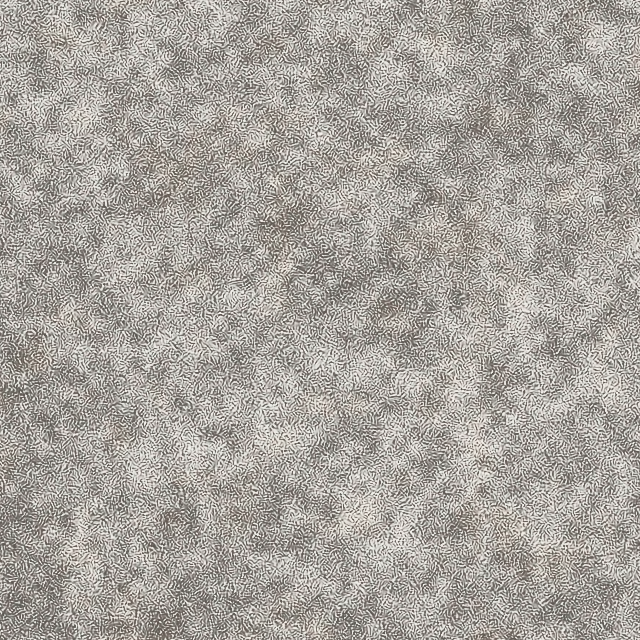
Reproduce this texture procedurally as a Shadertoy shader.

```glsl
const vec3 DARK_STONE = vec3(0.44, 0.42, 0.40);
const vec3 LIGHT_STONE = vec3(0.92, 0.91, 0.89);
const vec3 WARM_TINT = vec3(0.012, 0.0, -0.014);
const vec3 ROSE_TINT = vec3(0.035, -0.020, -0.005);

const float GRAIN_CELLS = 110.0;     // grain cells across the canvas
const int STROKES_PER_CELL = 4;
const float COARSE_FREQUENCY = 0.8;  // stripes per cell
const float FINE_FREQUENCY = 2.3;
const float STROKE_RADIUS = 0.30;    // fade radius in cells
const float GRAIN_CONTRAST = 1.15;
const float PATCH_SCALE = 8.0;
const float PATCH_CONTRAST = 1.0;
const float MOTTLE_SCALE = 46.0;
const float MOTTLE_CONTRAST = 2.1;
const float MEAN_TONE = 0.45;
const float TONE_RANGE = 0.65;       // limit of the tone to either side
const float TINT_SCALE = 16.0;
const float TAU = 6.2831853;

float hash(vec2 p) {
    return fract(sin(dot(p, vec2(127.1, 311.7))) * 43758.5453);
}

float valueNoise(vec2 p) {
    vec2 cell = floor(p);
    vec2 f = fract(p);
    f = f * f * (3.0 - 2.0 * f);
    float low = mix(hash(cell), hash(cell + vec2(1.0, 0.0)), f.x);
    float high = mix(hash(cell + vec2(0.0, 1.0)), hash(cell + 1.0), f.x);
    return mix(low, high, f.y);
}

// Centred noise with three octaves
float cloud(vec2 p) {
    float sum = 0.0;
    float weight = 0.5;
    for (int octave = 0; octave < 3; octave++) {
        sum += weight * (valueNoise(p) - 0.5);
        p = mat2(1.6, 1.2, -1.2, 1.6) * p + 17.3;
        weight *= 0.5;
    }
    return sum;
}

// Short strokes of mixed widths and directions merge into curled grains
float curledGrain(vec2 p) {
    vec2 home = floor(p);
    float sum = 0.0;
    for (int y = -1; y <= 1; y++) {
        for (int x = -1; x <= 1; x++) {
            vec2 cell = home + vec2(x, y);
            for (int i = 0; i < STROKES_PER_CELL; i++) {
                vec2 seed = cell + float(i) * vec2(37.2, 91.7);
                vec2 centre = vec2(hash(seed), hash(seed + 5.3));
                vec2 d = p - cell - centre;
                float angle = TAU * hash(seed + 11.9);
                float phase = TAU * hash(seed + 23.4);
                float frequency = mix(COARSE_FREQUENCY, FINE_FREQUENCY, sqrt(hash(seed + 31.6)));
                float across = dot(d, vec2(cos(angle), sin(angle)));
                float fade = exp(-0.5 * dot(d, d) / (STROKE_RADIUS * STROKE_RADIUS));
                sum += fade * cos(TAU * frequency * across + phase);
            }
        }
    }
    return sum;
}

// Smooth limit to the range -1 to 1
float softLimit(float x) {
    return x * inversesqrt(1.0 + x * x);
}

void mainImage(out vec4 fragColor, in vec2 fragCoord) {
    vec2 uv = fragCoord / iResolution.y;

    // Fine grain over broad patches and small mottles
    float relief = GRAIN_CONTRAST * curledGrain(uv * GRAIN_CELLS);
    relief += PATCH_CONTRAST * cloud(uv * PATCH_SCALE + 3.7);
    relief += MOTTLE_CONTRAST * cloud(uv * MOTTLE_SCALE + 41.2);
    float tone = MEAN_TONE + TONE_RANGE * softLimit(relief);
    vec3 color = mix(DARK_STONE, LIGHT_STONE, tone);

    // Faint warm and rosy stains
    color += WARM_TINT * smoothstep(0.0, 0.30, cloud(uv * TINT_SCALE + 61.0));
    color += ROSE_TINT * cloud(uv * GRAIN_CELLS + 83.0);

    fragColor = vec4(clamp(color, 0.0, 1.0), 1.0);
}
```
